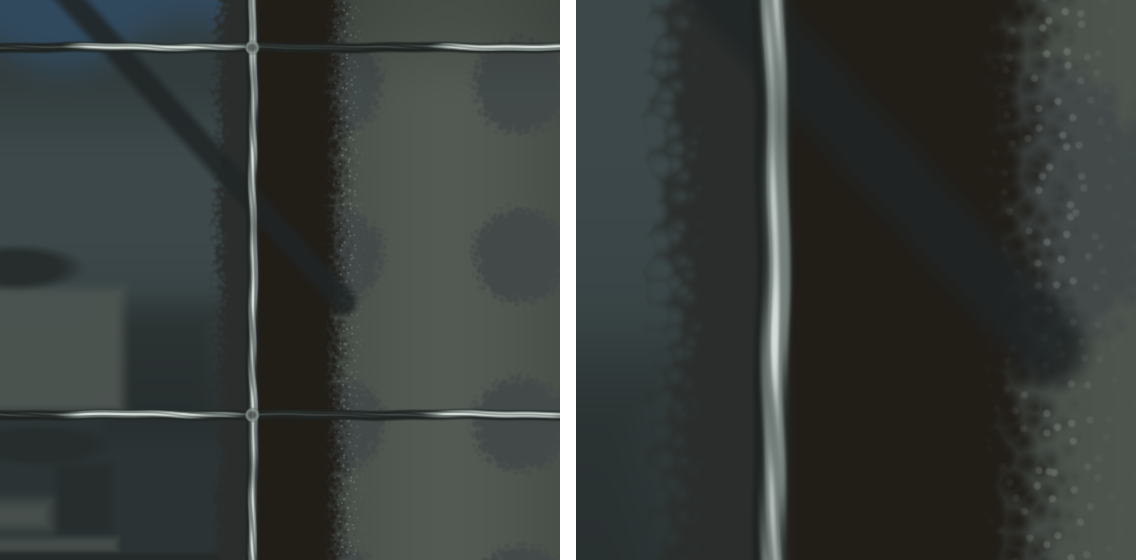
Left: the whole. Right: its middle third, enlarged.
Write a Shadertoy shader that draws this texture.

```glsl
const vec2 WIRE_ORIGIN = vec2(0.4505, 0.259);
const float WIRE_PITCH = 0.656;
const float UPRIGHT_HALF = 0.0125;
const float CROSS_HALF = 0.0100;
const float KNOT_RADIUS = 0.013;
const vec2 DOT_ORIGIN = vec2(0.930, 0.245);
const vec2 DOT_PITCH = vec2(0.330, 0.302);
const float DOT_RADIUS = 0.083;
const float RAGGED = 0.024;
const float POST_LEFT = 0.390;
const float POST_RIGHT = 0.608;

const vec3 WALL = vec3(0.315, 0.345, 0.318);
const vec3 DOT = vec3(0.262, 0.288, 0.288);
const vec3 GLASS = vec3(0.235, 0.282, 0.288);
const vec3 GLASS_LOW = vec3(0.170, 0.200, 0.205);
const vec3 SKY = vec3(0.190, 0.285, 0.365);
const vec3 POST = vec3(0.128, 0.112, 0.090);
const vec3 POST_RIM = vec3(0.165, 0.178, 0.170);
const vec3 STRAP = vec3(0.125, 0.143, 0.145);
const vec3 SHADE = vec3(0.145, 0.165, 0.163);
const vec3 PALE = vec3(0.300, 0.330, 0.315);
const vec3 WIRE_DARK = vec3(0.120, 0.140, 0.135);
const vec3 WIRE_MID = vec3(0.450, 0.490, 0.475);
const vec3 WIRE_LIGHT = vec3(0.830, 0.860, 0.840);

vec2 hash2(vec2 p) {
    vec2 q = vec2(dot(p, vec2(127.1, 311.7)), dot(p, vec2(269.5, 183.3)));
    return fract(sin(q) * 43758.5);
}

// Distance to the nearest scattered point
float cellular(vec2 p) {
    vec2 id = floor(p), f = fract(p);
    float nearest = 2.0;
    for (int y = -1; y <= 1; y++)
    for (int x = -1; x <= 1; x++) {
        vec2 o = vec2(x, y);
        nearest = min(nearest, length(o + hash2(id + o) - f));
    }
    return nearest;
}

float softBox(vec2 p, vec2 center, vec2 halfSize, float blur) {
    vec2 d = abs(p - center) - halfSize;
    float dist = length(max(d, 0.0)) + min(max(d.x, d.y), 0.0);
    return 1.0 - smoothstep(-blur, blur, dist);
}

float softOval(vec2 p, vec2 center, vec2 radius) {
    return 1.0 - smoothstep(0.65, 1.2, length((p - center) / radius));
}

float segment(vec2 p, vec2 a, vec2 b) {
    vec2 d = b - a;
    return length(p - a - d * clamp(dot(p - a, d) / dot(d, d), 0.0, 1.0));
}

vec3 drawWire(vec3 base, float across, float along, float halfWidth, float gleam, float px) {
    float bend = 0.0011 * sin(along * 21.0) + 0.0006 * sin(along * 57.0 + 1.0);
    float t = (across + bend) / halfWidth;
    float fibre = 0.5 + 0.5 * sin(t * 9.0 + along * 38.0 + 2.0 * sin(along * 17.0));
    float core = exp(-3.5 * (t - 0.12) * (t - 0.12));
    float light = core * gleam * (0.68 + 0.42 * fibre);
    vec3 col = mix(WIRE_DARK, WIRE_MID, smoothstep(0.05, 0.50, light));
    col = mix(col, WIRE_LIGHT, smoothstep(0.45, 1.10, light));
    float edge = px / halfWidth;
    return mix(base, col, 1.0 - smoothstep(0.72 - edge, 1.0 + edge, abs(t)));
}

void mainImage(out vec4 fragColor, in vec2 fragCoord) {
    vec2 uv = fragCoord / iResolution.xy;
    float px = 1.0 / iResolution.y;
    float grain = cellular(uv * 85.0) - 0.45;
    float fray = RAGGED * grain + 0.004 * sin(uv.y * 43.0) * sin(uv.y * 19.0 + 2.0);

    // Glass side with blurred shapes
    vec3 glass = mix(GLASS_LOW, GLASS, smoothstep(0.20, 0.60, uv.y));
    glass *= 1.0 - 0.17 * smoothstep(0.70, 0.88, uv.y);
    glass = mix(glass, SKY, smoothstep(0.86, 0.98, uv.y + 0.04 * sin(uv.x * 14.0)));
    glass = mix(glass, SHADE, 0.60 * softBox(uv, vec2(0.29, 0.34), vec2(0.10, 0.11), 0.045));
    glass = mix(glass, PALE, 0.95 * softBox(uv, vec2(0.07, 0.375), vec2(0.15, 0.11), 0.018));
    glass = mix(glass, SHADE, 0.90 * softOval(uv, vec2(0.03, 0.522), vec2(0.11, 0.038)));
    glass = mix(glass, SHADE, 0.75 * softOval(uv, vec2(0.07, 0.205), vec2(0.12, 0.035)));
    glass = mix(glass, SHADE, 0.75 * softBox(uv, vec2(0.15, 0.11), vec2(0.05, 0.06), 0.016));
    glass = mix(glass, PALE, 0.85 * softBox(uv, vec2(0.03, 0.080), vec2(0.06, 0.025), 0.022));
    glass = mix(glass, PALE, 0.70 * softBox(uv, vec2(0.09, 0.027), vec2(0.12, 0.012), 0.010));
    glass = mix(glass, SHADE, 1.0 - smoothstep(0.006, 0.018, uv.y));

    // Wall with a lattice of ragged dots
    vec2 d = mod(uv - DOT_ORIGIN + 0.5 * DOT_PITCH, DOT_PITCH) - 0.5 * DOT_PITCH;
    float dotMask = 1.0 - smoothstep(-0.012, 0.012, length(d) - DOT_RADIUS + fray);
    float wallLight = 0.90 + 0.12 * sin(3.14 * clamp((uv.x - 0.60) / 0.40, 0.0, 1.0));
    vec3 wall = mix(WALL * wallLight, DOT, dotMask);
    wall *= 1.0 - 0.14 * smoothstep(0.80, 1.0, uv.y);

    // Dark post with frayed rims
    vec3 post = mix(POST_RIM, POST, smoothstep(0.435, 0.470, uv.x));
    post = mix(post, POST_RIM, smoothstep(0.575, 0.625, uv.x + fray));
    vec3 col = mix(glass, post, smoothstep(-0.014, 0.014, uv.x - POST_LEFT + fray));
    col = mix(col, wall, smoothstep(-0.022, 0.026, uv.x - POST_RIGHT + fray));
    float rim = exp(-pow((uv.x - POST_RIGHT - 0.008) / 0.024, 2.0));
    float speck = 1.0 - smoothstep(0.08, 0.22, cellular(uv * 70.0 + 9.0));
    col += 0.11 * rim * speck;

    // Slanted strap
    float strap = segment(uv, vec2(0.10, 1.03), vec2(0.615, 0.46));
    col = mix(col, STRAP, 0.85 * (1.0 - smoothstep(0.010, 0.032, strap)));

    // Wire grid, with uneven gleam along each strand
    vec2 g = uv - WIRE_ORIGIN + 0.5 * WIRE_PITCH;
    vec2 row = floor(g / WIRE_PITCH);
    g = mod(g, WIRE_PITCH) - 0.5 * WIRE_PITCH;
    float wave = cos(6.2832 * (uv.x - 0.255 - 0.02 * row.y) / 0.65);
    float crossGleam = 0.22 + 0.86 * smoothstep(-0.25, 0.80, wave + 0.15 * sin(uv.x * 48.0));
    float uprightGleam = 0.83 + 0.13 * sin(uv.y * 29.0) + 0.08 * sin(uv.y * 71.0);
    col = drawWire(col, g.y, uv.x + 0.37 * row.y, CROSS_HALF, crossGleam, px);
    col = drawWire(col, g.x, uv.y + 0.53 * row.x, UPRIGHT_HALF, uprightGleam, px);

    // Knots at the crossings
    float knot = length(g);
    float ring = exp(-pow((knot - 0.75 * KNOT_RADIUS) / 0.0035, 2.0));
    vec3 knotCol = mix(WIRE_MID * 0.65, WIRE_MID * 1.15, ring);
    col = mix(col, knotCol, 0.85 * (1.0 - smoothstep(KNOT_RADIUS - 0.003, KNOT_RADIUS + px, knot)));

    fragColor = vec4(col, 1.0);
}
```
